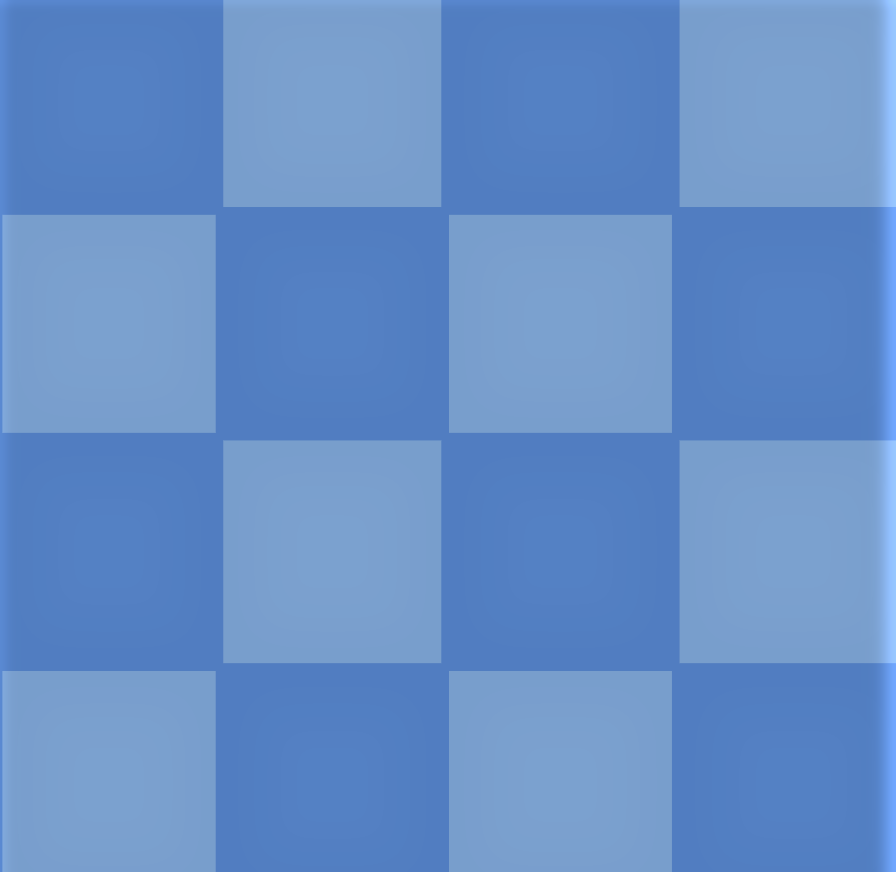
A Shadertoy shader for this pattern:

```glsl
// Blue checkerboard of soft squares with narrow gaps and a pale glow along the borders.

const vec3 DARK_BLUE = vec3(0.326, 0.500, 0.762);
const vec3 PALE_BLUE = vec3(0.480, 0.627, 0.807);
const vec3 GLOW_TINT = vec3(0.12, 0.16, 0.24);

// Grid lines follow start + step * k + growth * k * k, in canvas widths.
const vec2 GRID_START = vec2(-0.0016, -0.0112);
const float GRID_STEP = 0.2439;
const float GRID_GROWTH = 0.00267;
const float HALF_GAP = 0.0043;

vec2 gridLine(vec2 k) {
    return GRID_START + k * (GRID_STEP + GRID_GROWTH * k);
}

// Inverse of gridLine: the cell that holds a point.
vec2 cellIndex(vec2 p) {
    vec2 root = sqrt(GRID_STEP * GRID_STEP + 4.0 * GRID_GROWTH * (p - GRID_START));
    return floor((root - GRID_STEP) / (2.0 * GRID_GROWTH));
}

float boxDistance(vec2 p, vec2 halfSize) {
    vec2 d = abs(p) - halfSize;
    return length(max(d, 0.0)) + min(max(d.x, d.y), 0.0);
}

// Rounded falloff from a cell's middle to its edges.
float cellShade(vec2 local) {
    vec2 q = local * local;
    return smoothstep(0.15, 1.0, sqrt(sqrt(dot(q, q))));
}

float edgeGlow(float distanceToEdge, float width) {
    float t = max(distanceToEdge, 0.0) / width;
    return exp(-t * t);
}

void mainImage(out vec4 fragColor, in vec2 fragCoord) {
    // Width is one unit; y runs down from the top.
    vec2 p = vec2(fragCoord.x, iResolution.y - fragCoord.y) / iResolution.x;
    float pixel = 1.0 / iResolution.x;

    vec2 cell = cellIndex(p);
    vec2 low = gridLine(cell);
    vec2 high = gridLine(cell + 1.0);
    vec2 halfCell = 0.5 * (high - low);
    vec2 local = p - 0.5 * (low + high);

    // Pale squares sit on the odd cells.
    float parity = mod(cell.x + cell.y, 2.0);
    float d = boxDistance(local, halfCell - HALF_GAP);
    float square = parity * (1.0 - smoothstep(-0.5 * pixel, 0.5 * pixel, d));
    vec3 color = mix(DARK_BLUE, PALE_BLUE, square);

    // Faint stepped shading inside each cell.
    float shade = floor(cellShade(local / halfCell) * 5.0 + 0.5) / 5.0;
    color += vec3(0.004, 0.004, 0.005) - 0.012 * shade;

    // Border light: strong on the right, faint on the left and top.
    float glow = edgeGlow(1.0 - p.x, 0.015);
    glow += 0.28 * edgeGlow(p.x, 0.010);
    glow += 0.22 * edgeGlow(p.y, 0.008);
    color += GLOW_TINT * glow;

    fragColor = vec4(clamp(color, 0.0, 1.0), 1.0);
}
```
